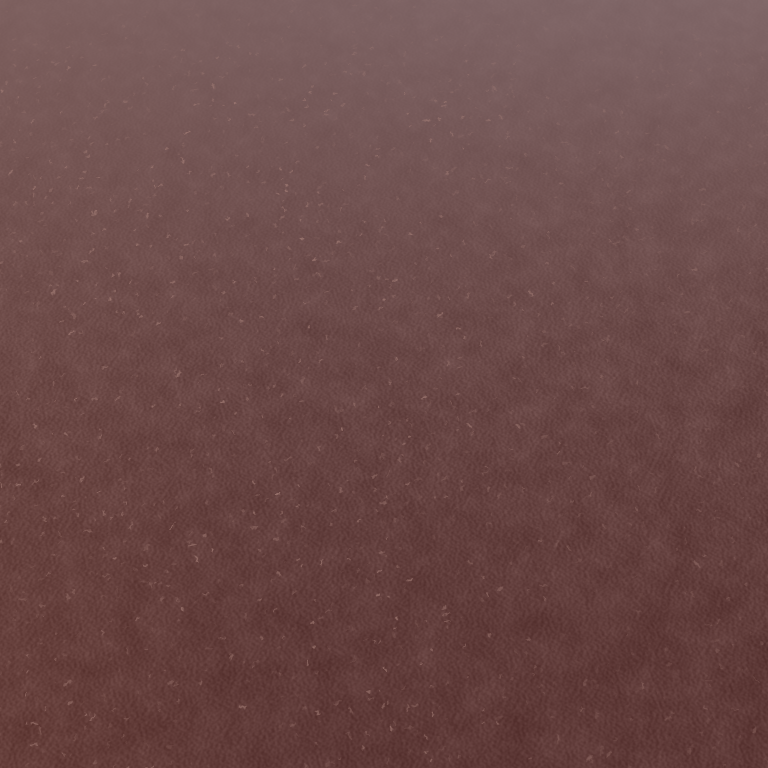
Reproduce this texture procedurally as a Shadertoy shader.

```glsl
const vec3 NEAR_COLOR = vec3(0.370, 0.226, 0.217);
const vec3 FAR_COLOR = vec3(0.488, 0.378, 0.376);
const vec3 WARM_EDGE = vec3(0.024, 0.016, 0.008);
const vec3 COOL_GLOW = vec3(0.010, 0.020, 0.026);
const vec3 FLECK_COLOR = vec3(0.65, 0.50, 0.47);
const vec2 GLOW_CENTER = vec2(0.85, 1.03);
const float TILT = 0.25;            // perspective narrowing towards the top
const float HAZE_CURVE = 1.6;
const float MOTTLE_SCALE = 20.0;
const float MOTTLE_STRENGTH = 0.028;
const float BLOTCH_SCALE = 62.0;
const float BLOTCH_STRENGTH = 0.034;
const float RIPPLE_STRENGTH = 0.024;
const float GRAIN_SCALE = 215.0;
const float GRAIN_STRENGTH = 0.036;
const float FLECK_CELLS = 33.0;
const float FLECK_DENSITY = 0.42;
const int FLECK_LAYERS = 3;

vec2 hash2(vec2 p) {
    vec3 q = fract(p.xyx * vec3(0.1031, 0.1030, 0.0973));
    q += dot(q, q.yzx + 33.33);
    return fract((q.xx + q.yz) * q.zy);
}

float gradientNoise(vec2 p) {
    vec2 cell = floor(p), f = fract(p);
    vec2 u = f * f * f * (f * (f * 6.0 - 15.0) + 10.0);
    vec4 corner;
    for (int i = 0; i < 4; i++) {
        vec2 o = vec2(i & 1, i >> 1);
        float angle = 6.2832 * hash2(cell + o + 100.0).x;
        corner[i] = dot(vec2(cos(angle), sin(angle)), f - o);
    }
    return mix(mix(corner.x, corner.y, u.x), mix(corner.z, corner.w, u.x), u.y);
}

mat2 rotation(float angle) {
    float c = cos(angle), s = sin(angle);
    return mat2(c, s, -s, c);
}

// Leather relief, lit by the slope along one direction; turned off the grid
float grainRelief(vec2 p) {
    p = rotation(0.5) * p;
    vec2 lightStep = vec2(0.3, 0.2);
    float slope = gradientNoise(p + lightStep) - gradientNoise(p - lightStep);
    return slope + 0.6 * gradientNoise(rotation(0.9) * p * 1.5 + 31.0);
}

// Small ragged bright chips, at most one per cell and layer
float flecks(vec2 ground, float blur) {
    float cover = 0.0;
    vec2 ragged = 0.0034 * vec2(gradientNoise(ground * 230.0),
                               gradientNoise(ground * 230.0 + 47.0));
    float cluster = gradientNoise(ground * 7.0 + 19.0);
    for (int layer = 0; layer < FLECK_LAYERS; layer++) {
        float seed = float(layer) * 61.0;
        mat2 turn = rotation(0.4 + seed);
        vec2 p = (turn * ground + 5.0) * FLECK_CELLS;
        vec2 cell = floor(p);
        vec2 place = hash2(cell + seed + 200.0);
        vec2 kind = hash2(cell + seed + 317.0);
        vec2 shape = hash2(cell + seed + 431.0);
        vec2 d = (fract(p) - mix(vec2(0.24), vec2(0.76), place)) / FLECK_CELLS;
        d = d * turn + ragged;
        // Most chips lean up and to the right
        d = d * rotation(1.05 + (kind.y - 0.5) * 2.4);
        float halfLength = mix(0.0006, 0.0044, shape.x * shape.x);
        float halfWidth = mix(0.0006, 0.0018, shape.y);
        d.x -= clamp(d.x, -halfLength, halfLength);
        float body = 1.0 - smoothstep(-blur, blur, length(d) - halfWidth);
        float rarity = fract(place.x * 7.0 + shape.y * 5.0);
        float strength = mix(0.14, 0.72, rarity * rarity);
        float present = step(kind.x, FLECK_DENSITY * (1.0 + 1.2 * cluster));
        cover = max(cover, body * strength * present);
    }
    return cover;
}

void mainImage(out vec4 fragColor, in vec2 fragCoord) {
    vec2 uv = fragCoord / iResolution.xy;
    float pixel = 1.0 / iResolution.y;
    float depth = 1.0 - TILT * uv.y;
    vec2 ground = vec2((uv.x - 0.5) / depth, 1.0 / (TILT * depth));
    float focus = 1.0 - smoothstep(0.4, 1.0, uv.y);

    // Broad light: haze at the far end, warm left side, cool far corner
    float haze = pow(uv.y, HAZE_CURVE) * mix(0.95, 1.03, uv.x);
    vec3 color = mix(NEAR_COLOR, FAR_COLOR, haze);
    color += WARM_EDGE * (1.0 - smoothstep(0.0, 0.45, uv.x)) * (1.0 - 0.6 * uv.y);
    vec2 toGlow = (uv - GLOW_CENTER) * vec2(1.8, 4.0);
    color += COOL_GLOW * exp(-dot(toGlow, toGlow));

    // Soft mottling, small pale blotches, diagonal ripples on the right
    float mottle = gradientNoise(rotation(0.3) * ground * MOTTLE_SCALE)
                 + 0.7 * gradientNoise(rotation(1.1) * ground * MOTTLE_SCALE * 1.9 + 13.0);
    float blotch = max(gradientNoise(rotation(0.8) * ground * BLOTCH_SCALE + 37.0), 0.0) - 0.1;
    float ripple = gradientNoise(rotation(0.6) * ground * vec2(20.0, 10.0) + 71.0);
    color += mottle * MOTTLE_STRENGTH * mix(0.35, 1.0, focus);
    color += blotch * BLOTCH_STRENGTH * mix(0.4, 1.0, focus);
    color += ripple * RIPPLE_STRENGTH * smoothstep(0.3, 0.9, uv.x) * mix(0.3, 1.0, focus);

    // Fine grain, fading out of focus
    color += grainRelief(ground * GRAIN_SCALE) * GRAIN_STRENGTH * mix(0.15, 1.0, focus);

    // Bright chips, sparser to the right and in the far haze
    float blur = max(mix(0.0020, 0.0014, focus), pixel * 0.75);
    float presence = mix(1.0, 0.5, smoothstep(0.45, 0.9, uv.x));
    presence *= 1.0 - 0.75 * smoothstep(0.85, 1.0, uv.y);
    color = mix(color, FLECK_COLOR, flecks(ground, blur) * presence);

    fragColor = vec4(color, 1.0);
}
```
